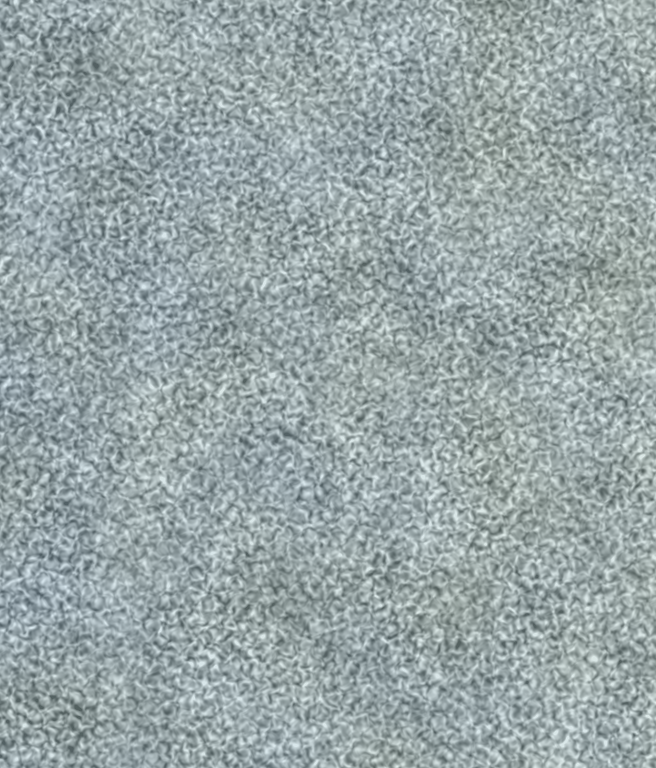
This texture is drawn by a Shadertoy shader. Its source:

```glsl
// Grey-green speckled surface: tiny soft light and dark grains over faint mottling.
// Two fine octaves of warped gradient noise make the grains; broader octaves
// cluster them, vary their contrast and shift the tint.

// Random unit gradient for a lattice corner
vec2 cornerGradient(vec2 cell) {
    uvec2 q = uvec2(ivec2(cell) + 4096);
    uint h = q.x * 1597334677u ^ q.y * 3812015801u;
    h = (h ^ (h >> 15)) * 2246822519u;
    h ^= h >> 13;
    float angle = 6.28318 * float(h & 65535u) / 65536.0;
    return vec2(cos(angle), sin(angle));
}

// Gradient noise, about -0.7 to 0.7
float gradientNoise(vec2 p) {
    vec2 cell = floor(p), f = fract(p);
    vec2 u = f * f * f * (f * (f * 6.0 - 15.0) + 10.0);
    float a = dot(cornerGradient(cell), f);
    float b = dot(cornerGradient(cell + vec2(1, 0)), f - vec2(1, 0));
    float c = dot(cornerGradient(cell + vec2(0, 1)), f - vec2(0, 1));
    float d = dot(cornerGradient(cell + vec2(1, 1)), f - vec2(1, 1));
    return mix(mix(a, b, u.x), mix(c, d, u.x), u.y);
}

// Turns the lattice so that no axis shows
vec2 turn(vec2 p, float angle) {
    float c = cos(angle), s = sin(angle);
    return mat2(c, s, -s, c) * p;
}

void mainImage(out vec4 fragColor, in vec2 fragCoord) {
    vec2 p = fragCoord / iResolution.y;

    // Small warp that bends the grains into irregular crumbs
    vec2 warp = vec2(gradientNoise(p * 70.0 + 11.0), gradientNoise(p * 70.0 + 93.0));
    vec2 q = p + 0.004 * warp;

    // Grains
    float grain = 0.37 * gradientNoise(turn(q, 0.6) * 118.0)
                + 0.20 * gradientNoise(turn(q, 1.1) * 185.0 + 37.0);

    // Clusters and broad mottling
    float cluster = gradientNoise(turn(p, 0.4) * 34.0 + 5.0);
    float patches = gradientNoise(turn(p, 0.9) * 13.0 + 61.0);
    float broad = gradientNoise(turn(p, 0.3) * 5.0 + 23.0);

    // Some areas are worn smoother than others
    float contrast = 1.0 + 0.35 * gradientNoise(p * 9.0 + 140.0);
    float tone = 0.605 + grain * contrast
               + 0.10 * cluster + 0.08 * patches + 0.06 * broad
               + 0.03 * (p.x - 0.43);
    tone = clamp(tone, 0.33, 0.86);

    // Cool grey, bluer on the left and slightly yellow-green on the right
    float warmth = 0.022 * (p.x - 0.43) + 0.025 * gradientNoise(p * 7.0 + 70.0);
    vec3 color = tone + vec3(-0.005, 0.048, 0.053) + warmth * vec3(0.5, 0.2, -1.0);
    fragColor = vec4(color, 1.0);
}
```
